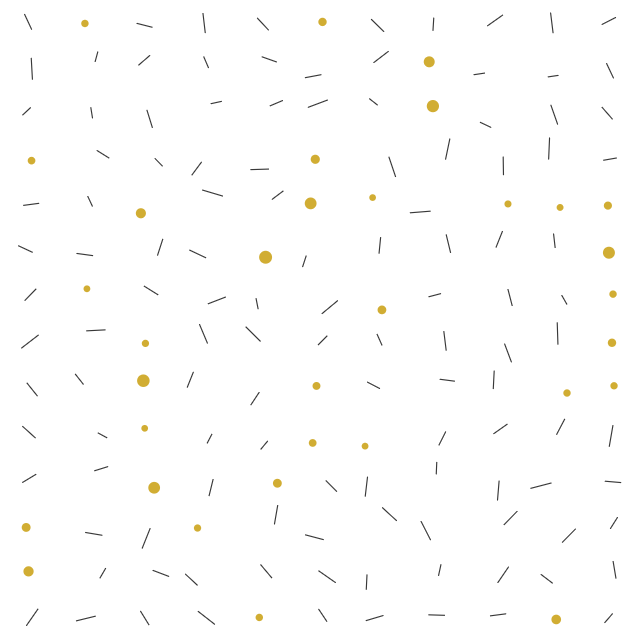
A WebGL 1 fragment shader for this pattern:

```glsl
precision highp float;
// Sparse confetti on white: thin charcoal dashes turned every way, with some gold dots.
// Each cell of an 11 by 14 grid holds one piece, shifted at random from its centre;
// cells along the border shift less, so the outer rows stay neat.

uniform vec2 u_resolution;

const vec2 GRID = vec2(11.0, 14.0);
const vec3 PAPER = vec3(1.0);
const vec3 CHARCOAL = vec3(0.22);
const vec3 GOLD = vec3(0.82, 0.68, 0.2);

// Four random values from 0 to 1 for a cell
vec4 hash4(vec2 cell) {
  vec4 p = fract(cell.xyxy * vec4(0.1031, 0.1030, 0.0973, 0.1099) + 0.37);
  p += dot(p, p.wzxy + 33.33);
  return fract((p.xxyz + p.yzzw) * p.zywx);
}

float segmentDistance(vec2 p, vec2 halfSpan) {
  float t = clamp(dot(p, halfSpan) / dot(halfSpan, halfSpan), -1.0, 1.0);
  return length(p - t * halfSpan);
}

// Position of a piece: free inside, almost fixed along the border
vec2 pieceCentre(vec2 cell, vec2 shift) {
  vec2 toBorder = min(cell, GRID - 1.0 - cell);
  float inner = step(0.5, min(toBorder.x, toBorder.y));
  return (cell + 0.5 + (shift - 0.5) * mix(0.14, 0.56, inner)) / GRID;
}

void main() {
  vec2 uv = gl_FragCoord.xy / u_resolution;
  float soft = max(1.0 / min(u_resolution.x, u_resolution.y), 0.0015);
  vec2 home = floor(uv * GRID);
  vec3 colour = PAPER;

  // Pieces may reach into the neighbouring cells
  for (int j = -1; j <= 1; j++) {
    for (int i = -1; i <= 1; i++) {
      vec2 cell = home + vec2(float(i), float(j));
      if (any(lessThan(cell, vec2(0.0))) || any(greaterThanEqual(cell, GRID))) continue;

      vec4 place = hash4(cell + 3.0);
      vec4 kind = hash4(cell.yx + 57.0);
      vec2 p = uv - pieceCentre(cell, place.xy);
      bool isDot = kind.x < 0.2;

      float d;
      if (isDot) {
        d = length(p) - mix(0.0052, 0.0105, kind.y * kind.y);
      } else {
        float angle = 3.14159 * place.z;
        float halfLength = mix(0.0075, 0.0165, kind.z);
        d = segmentDistance(p, halfLength * vec2(cos(angle), sin(angle))) - 0.0009;
      }
      float cover = clamp(0.5 - d / soft, 0.0, 1.0);
      colour = mix(colour, isDot ? GOLD : CHARCOAL, cover);
    }
  }
  gl_FragColor = vec4(colour, 1.0);
}
```
